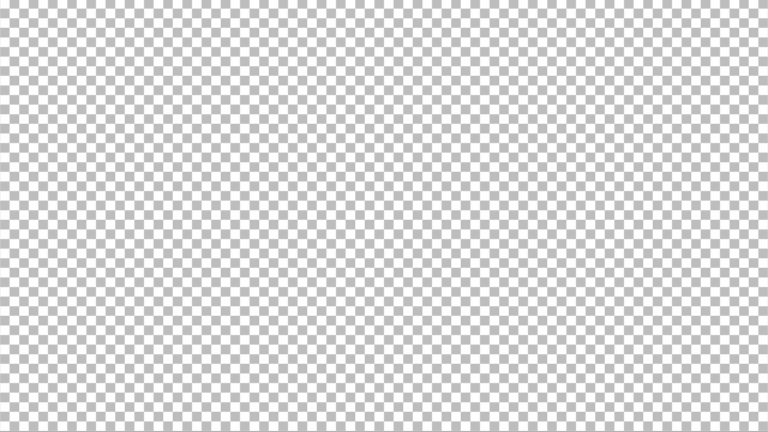
This pattern is drawn by a Shadertoy shader. Its source:

```glsl
const vec2 CELLS = vec2(80.0, 45.0);      // squares across and down
const vec2 GRID_SHIFT = vec2(0.0, 0.1);   // grid offset, in squares
const float MIN_SOFTNESS = 0.07;          // least half-width of an edge, in squares
const float BASE_LINE = 0.0023;           // bottom line height, in canvas heights
const vec3 WHITE = vec3(0.995);
const vec3 GREY = vec3(0.74);
const vec3 LINE_GREY = vec3(0.70);

// Square wave alternating between +1 and -1 per cell, with ramped edges
vec2 squareWave(vec2 p, vec2 softness) {
    vec2 side = 1.0 - 2.0 * mod(floor(p), 2.0);
    vec2 edgeDistance = 0.5 - abs(fract(p) - 0.5);
    return side * clamp(edgeDistance / softness, 0.0, 1.0);
}

void mainImage(out vec4 fragColor, in vec2 fragCoord) {
    vec2 uv = fragCoord / iResolution.xy;

    // Checkerboard counted from the upper left, starting with white
    vec2 grid = vec2(uv.x, 1.0 - uv.y) * CELLS + GRID_SHIFT;
    vec2 softness = max(0.5 * CELLS / iResolution.xy, vec2(MIN_SOFTNESS));
    vec2 wave = squareWave(grid, softness);
    vec3 color = mix(GREY, WHITE, 0.5 + 0.5 * wave.x * wave.y);

    // Thin line along the bottom
    float line = clamp((BASE_LINE - uv.y) * iResolution.y + 0.5, 0.0, 1.0);
    color = mix(color, LINE_GREY, line);

    fragColor = vec4(color, 1.0);
}
```
